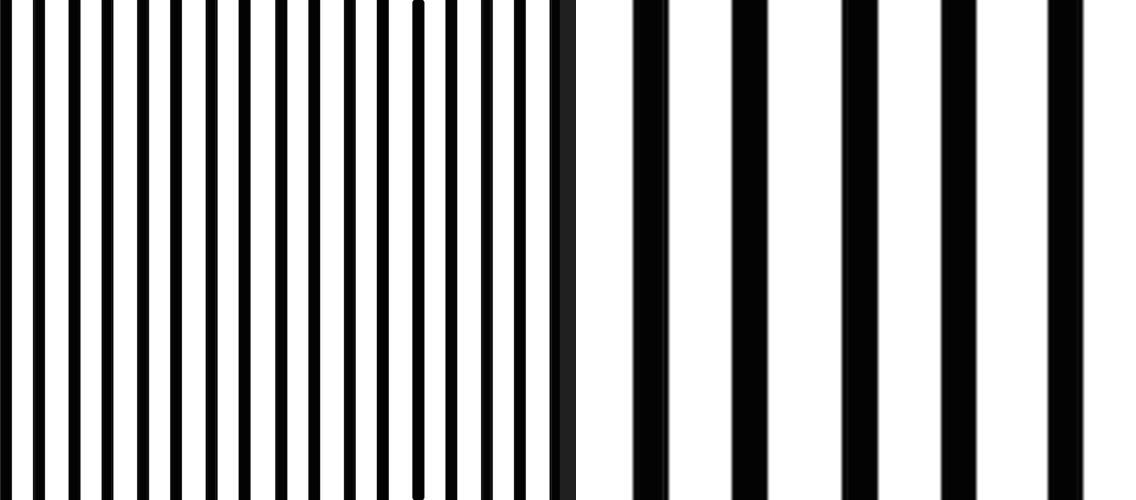
Left, the full canvas; right, a detail of the centre.
This pattern is drawn by a Shadertoy shader. Its source:

```glsl
// Seventeen upright black stripes on white, evenly pitched with a slight drift.
// Each stripe is a box distance; hashed grey hairlines run just inside its edges.
// All lengths are in stripe pitches, so the drawing scales with the canvas.

float hash(vec2 p) {
    vec3 q = fract(p.xyx * vec3(0.1031, 0.1030, 0.0973));
    q += dot(q, q.yzx + 33.33);
    return fract((q.x + q.y) * q.z);
}

float roundedBox(vec2 p, vec2 halfSize, float radius) {
    vec2 d = abs(p) - halfSize + radius;
    return length(max(d, 0.0)) + min(max(d.x, d.y), 0.0) - radius;
}

void mainImage(out vec4 fragColor, in vec2 fragCoord) {
    float pixel = 16.34 / iResolution.x;
    vec2 p = fragCoord * pixel;
    float halfHeight = 0.5 * iResolution.y * pixel;

    // Uneven spacing: pairs lean together, the right half sits further right
    float x = p.x - 0.17;
    float stripe = floor(x + 0.5);
    float lean = 0.019 - 0.038 * mod(stripe, 2.0);
    float drift = mix(-0.014, 0.019, step(8.0, stripe));
    float across = x - stripe - lean - drift;

    // One stripe has visibly worn corners, the rest are almost square
    float halfWidth = 0.174 + 0.006 * (hash(vec2(stripe, 3.0)) - 0.5);
    float corner = stripe == 12.0 ? 0.11 : 0.02;
    float dist = roundedBox(vec2(across, p.y - halfHeight),
                            vec2(halfWidth, halfHeight + 0.02), corner);
    float soft = max(0.024, 0.75 * pixel);
    float ink = 1.0 - smoothstep(-soft, soft, dist);

    // Faint hairlines of varying strength along either side
    float strength = hash(vec2(stripe, 7.0 + sign(across)));
    float inset = abs(abs(across) - halfWidth + 0.055);
    float hairline = 1.0 - smoothstep(0.0, max(0.022, pixel), inset);
    float black = 0.012 + 0.13 * strength * strength * hairline;

    fragColor = vec4(vec3(mix(1.0, black, ink)), 1.0);
}
```
